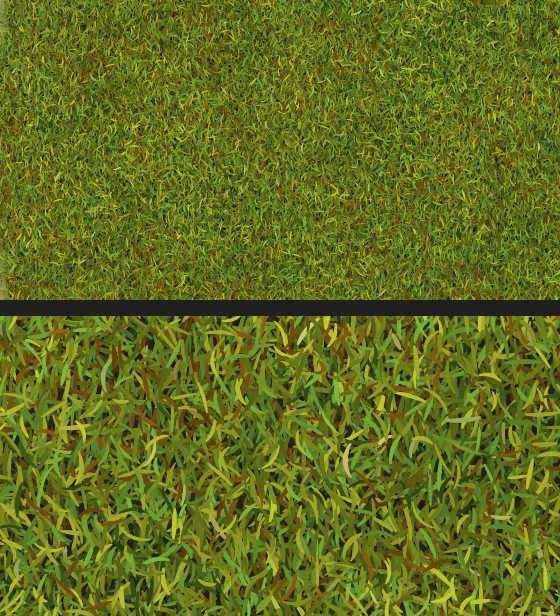
Top, the full canvas; bottom, a detail of the centre.
Give the GLSL for this texture, as a Shadertoy shader.

```glsl
// Dense short turf: layers of thin bent grass blades scattered on jittered grids.
// Deep layers are shaded dark, upper ones are bright; soft noise shifts the
// blade mix between dry brown patches and fresh green ones.

const int LAYERS = 11;
const float CELL = 0.0225;         // grid step, in canvas heights
const float TAU = 6.28318;

const vec3 SOIL   = vec3(0.13, 0.12, 0.08);
const vec3 BROWN  = vec3(0.42, 0.29, 0.05);
const vec3 YELLOW = vec3(0.58, 0.61, 0.15);
const vec3 OLIVE  = vec3(0.38, 0.43, 0.09);
const vec3 GREEN  = vec3(0.39, 0.56, 0.18);
const vec3 DEEP   = vec3(0.22, 0.31, 0.10);
const vec3 PALE   = vec3(0.76, 0.78, 0.50);

float hash(vec2 p) {
    return fract(sin(dot(p, vec2(127.1, 311.7))) * 43758.5453);
}

float valueNoise(vec2 p) {
    vec2 i = floor(p);
    vec2 f = fract(p);
    f = f * f * (3.0 - 2.0 * f);
    float low = mix(hash(i), hash(i + vec2(1, 0)), f.x);
    float high = mix(hash(i + vec2(0, 1)), hash(i + vec2(1, 1)), f.x);
    return mix(low, high, f.y);
}

// Colour family for a pick in 0..1, ordered from dry to fresh.
vec3 bladeColor(float pick) {
    if (pick < 0.11) return BROWN;
    if (pick < 0.36) return YELLOW;
    if (pick < 0.67) return OLIVE;
    if (pick < 0.91) return GREEN;
    return DEEP;
}

// Coverage of a tapered, bent blade centred on the origin.
float bladeMask(vec2 p, float angle, float halfLength, float halfWidth, float bend, float pixel) {
    float c = cos(angle);
    float s = sin(angle);
    vec2 q = vec2(c * p.x + s * p.y, c * p.y - s * p.x);
    float t = q.x / halfLength;
    float across = abs(q.y - bend * halfLength * (t * t - 0.4));
    float width = halfWidth * (1.0 - 0.55 * t * t);
    float body = 1.0 - smoothstep(width - 0.6 * pixel, width + 0.6 * pixel, across);
    float ends = 1.0 - smoothstep(halfLength - pixel, halfLength + pixel, abs(q.x));
    return body * ends;
}

// Paints one layer of blades over the colour below it.
vec3 paintLayer(vec3 below, vec2 uv, float layer, float depth, float patchTone, float pixel) {
    vec2 shift = vec2(hash(vec2(layer, 3.0)), hash(vec2(layer, 8.0)));
    vec2 grid = uv / CELL + shift * 7.0;
    vec2 home = floor(grid);
    vec3 color = below;
    for (int y = -1; y <= 1; y++) {
        for (int x = -1; x <= 1; x++) {
            vec2 cell = home + vec2(x, y);
            vec2 seed = cell + layer * vec2(17.3, 41.9);
            vec2 root = cell + vec2(hash(seed + 0.13), hash(seed + 0.37));
            float spread = hash(seed + 0.51) + hash(seed + 0.68) - 1.0;
            float angle = TAU * (0.25 + 0.3 * spread);
            float halfLength = CELL * mix(0.45, 0.92, hash(seed + 0.79));
            float halfWidth = mix(0.0017, 0.0029, hash(seed + 0.91));
            float bend = 0.7 * (hash(seed + 1.17) - 0.5);
            float mask = bladeMask((grid - root) * CELL, angle, halfLength, halfWidth, bend, pixel);

            float pick = hash(seed + 1.43) + 0.35 * (patchTone - 0.5);
            vec3 tint = bladeColor(pick);
            tint = mix(tint, PALE, 0.6 * step(0.975, hash(seed + 1.71)));
            float shade = mix(0.42, 1.08, depth) * mix(0.8, 1.2, hash(seed + 1.93));
            color = mix(color, tint * shade, mask);
        }
    }
    return color;
}

void mainImage(out vec4 fragColor, in vec2 fragCoord) {
    vec2 uv = fragCoord / iResolution.y;
    float pixel = 1.0 / iResolution.y;
    float across = fragCoord.x / iResolution.x;

    // Broad dry and fresh patches, drier towards the left
    float patchTone = 0.55 * valueNoise(uv * 6.0) + 0.45 * valueNoise(uv * 19.0 + 5.0);
    patchTone += 0.2 * (across - 0.5);

    // Dark ground, then blades from the bottom up
    vec3 color = SOIL * mix(0.75, 1.3, valueNoise(uv * 110.0));
    for (int i = 0; i < LAYERS; i++) {
        float depth = sqrt(float(i) / float(LAYERS - 1));
        color = paintLayer(color, uv, float(i) + 1.0, depth, patchTone, pixel);
    }

    // Gentle uneven light and a worn pale rim on the left
    color *= 0.92 + 0.16 * valueNoise(uv * 9.0 + 31.0);
    float corner = smoothstep(0.25, 0.5, abs(uv.y - 0.5));
    float rim = 1.0 - smoothstep(0.0, 0.035, uv.x);
    color = mix(color, PALE, 0.5 * rim * corner);

    fragColor = vec4(color, 1.0);
}
```
